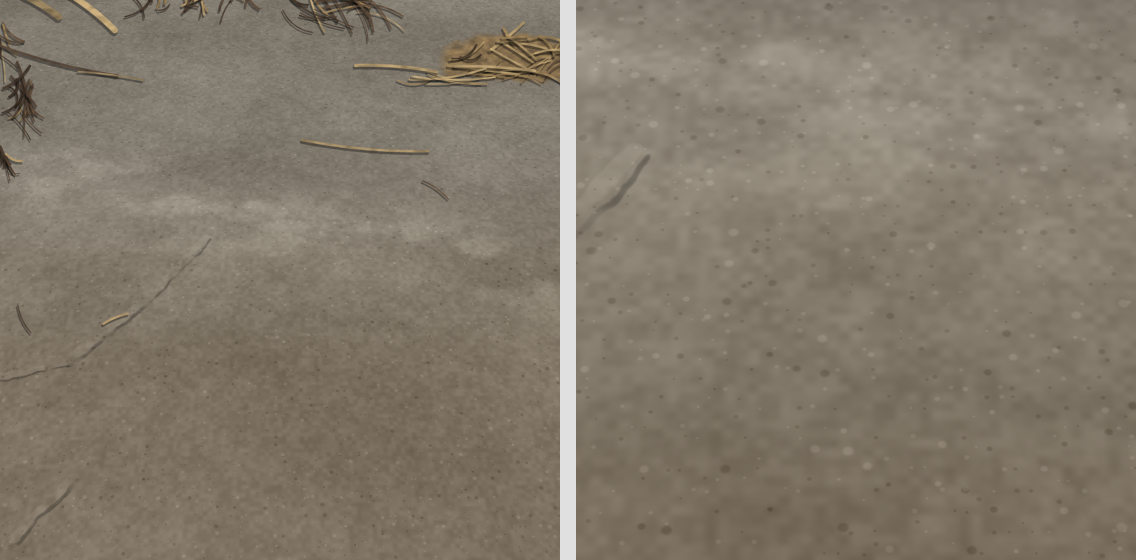
Left, the full canvas; right, a detail of the centre.
Reproduce this texture procedurally as a Shadertoy shader.

```glsl
// Dry, dusty ground seen at a slant, with faint cracks, dark twigs and straw.
// Perspective-mapped noise makes the soil; loops of bent strokes with soft
// shadows make the litter along the upper edge.

float hash(vec2 p) {
    vec3 q = fract(p.xyx * 0.1031);
    q += dot(q, q.yzx + 33.33);
    return fract((q.x + q.y) * q.z);
}

float noise(vec2 p) {
    vec2 i = floor(p), f = fract(p);
    f = f * f * (3.0 - 2.0 * f);
    return mix(mix(hash(i), hash(i + vec2(1, 0)), f.x),
               mix(hash(i + vec2(0, 1)), hash(i + vec2(1, 1)), f.x), f.y);
}

float fbm(vec2 p) {
    float sum = 0.0, amp = 0.5;
    for (int i = 0; i < 5; i++) {
        sum += amp * noise(p);
        p = mat2(1.6, 1.2, -1.2, 1.6) * p + 17.3;
        amp *= 0.5;
    }
    return sum;
}

// Coverage of a bent stroke from a to b with half width w
float stroke(vec2 p, vec2 a, vec2 b, float w, float bend) {
    vec2 d = b - a;
    float t = clamp(dot(p - a, d) / dot(d, d), 0.0, 1.0);
    vec2 q = p - a - d * t - bend * 4.0 * t * (1.0 - t) * normalize(vec2(-d.y, d.x));
    float soft = max(0.0011, 0.8 / iResolution.y);
    return 1.0 - smoothstep(w - soft, w + soft, length(q));
}

// One stalk with its shadow and a streaky surface
void layStalk(inout vec3 col, vec2 p, vec2 a, vec2 b, float w, float bend, vec3 tint) {
    col *= 1.0 - 0.35 * stroke(p + vec2(0.002, 0.004), a, b, w * 1.2, bend);
    float streak = 0.82 + 0.36 * noise(p * vec2(90, 160));
    col = mix(col, tint * streak, 0.9 * stroke(p, a, b, w, bend));
}

// Scattered stalks around a centre; straw is the share of pale ones
void layPile(inout vec3 col, vec2 p, vec2 centre, vec2 radius, int count,
             float angle, float spread, float len, float straw) {
    if (any(greaterThan(abs(p - centre), radius + len))) return;
    for (int i = 0; i < count; i++) {
        vec2 id = vec2(float(i) * 3.7, centre.x * 91.0);
        vec4 r = vec4(hash(id), hash(id + 11.0), hash(id + 23.0), hash(id + 37.0));
        float turn = angle + (r.z - 0.5) * spread;
        vec2 mid = centre + radius * (r.xy * 2.0 - 1.0);
        vec2 arm = 0.5 * len * (0.35 + 0.65 * r.w) * vec2(cos(turn), sin(turn));
        vec3 tint = hash(id + 51.0) < straw
            ? mix(vec3(0.53, 0.43, 0.28), vec3(0.74, 0.64, 0.46), r.w)
            : mix(vec3(0.24, 0.19, 0.15), vec3(0.38, 0.30, 0.23), r.x);
        layStalk(col, p, mid - arm, mid + arm, 0.0009 + 0.0016 * r.y, (r.x - 0.5) * 0.2 * len, tint);
    }
}

// Small stones: lit blobs and dark pits, one at most per cell
float pebbles(vec2 g) {
    vec2 id = floor(g);
    vec2 centre = 0.3 + 0.4 * vec2(hash(id + 5.0), hash(id + 9.0));
    float size = 0.12 + 0.2 * hash(id + 13.0);
    float blob = 1.0 - smoothstep(size * 0.4, size, length(fract(g) - centre));
    float pick = hash(id + 21.0);
    return blob * (step(0.91, pick) - 1.1 * step(pick, 0.09));
}

vec3 soil(vec2 p) {
    vec2 g = vec2(p.x - 0.5, 2.0) / (2.0 - p.y) + 3.0;
    vec3 col = mix(vec3(0.498, 0.455, 0.392), vec3(0.498, 0.474, 0.430), smoothstep(0.25, 0.9, p.y));

    // Broad stains, then the pale dusty belt sloping down to the right
    col += 0.13 * (fbm(g * vec2(7, 9)) - 0.48);
    float belt = exp(-pow((p.y - 0.70 + 0.2 * p.x) / 0.075, 2.0));
    belt += 0.6 * exp(-pow(length((p - vec2(0.55, 0.84)) / vec2(0.16, 0.06)), 2.0));
    float dust = smoothstep(0.42, 0.68, fbm(g * vec2(16, 26) + 40.0));
    col += belt * (0.018 + 0.075 * dust) * vec3(1.0, 1.0, 0.97);

    // Grain at three sizes
    col += 0.065 * (fbm(g * 75.0) - 0.48);
    col += 0.055 * (noise(g * 230.0) - 0.5);
    col += 0.06 * pebbles(g * 110.0) + 0.045 * pebbles(g * 210.0 + 7.0);
    return col;
}

// A ragged groove with a pale rim on its upper side
void cutCrack(inout vec3 col, vec2 p, vec2 a, vec2 b, float w) {
    vec2 q = p + 0.014 * (vec2(fbm(p * 28.0), fbm(p * 28.0 + 60.0)) - 0.48);
    float broken = smoothstep(0.2, 0.6, noise(p * 45.0));
    col += 0.035 * stroke(q + vec2(0.007, -0.006), a, b, w * 2.5, 0.0) * broken;
    col *= 1.0 - 0.24 * stroke(q, a, b, w, 0.0) * (0.35 + 0.65 * broken);
}

void mainImage(out vec4 fragColor, in vec2 fragCoord) {
    vec2 p = fragCoord / iResolution.xy;
    vec3 col = soil(p);
    vec3 straw = vec3(0.69, 0.59, 0.42), bark = vec3(0.31, 0.25, 0.20);

    cutCrack(col, p, vec2(0.375, 0.57), vec2(0.27, 0.46), 0.0018);
    cutCrack(col, p, vec2(0.27, 0.46), vec2(0.12, 0.345), 0.0030);
    cutCrack(col, p, vec2(0.12, 0.345), vec2(0.0, 0.32), 0.0018);
    cutCrack(col, p, vec2(0.14, 0.14), vec2(0.02, 0.02), 0.0035);

    // Matted straw heap at the right
    float heap = length((p - vec2(0.92, 0.897)) / vec2(0.15, 0.045)) + 0.7 * (fbm(p * 30.0) - 0.5);
    vec3 mat = vec3(0.53, 0.43, 0.29) * (0.65 + 0.7 * fbm(p * vec2(90, 130)));
    col = mix(col, mat, 0.85 * (1.0 - smoothstep(0.75, 1.05, heap)));
    layPile(col, p, vec2(0.92, 0.90), vec2(0.10, 0.035), 26, -0.1, 1.8, 0.09, 0.85);
    layPile(col, p, vec2(0.86, 0.867), vec2(0.14, 0.012), 14, -0.05, 0.5, 0.15, 1.0);
    layStalk(col, p, vec2(0.635, 0.883), vec2(0.78, 0.872), 0.0028, 0.004, straw);

    // Twigs along the top and the withered plants at the left
    layPile(col, p, vec2(0.60, 0.985), vec2(0.08, 0.025), 26, -0.5, 1.5, 0.10, 0.25);
    layPile(col, p, vec2(0.35, 0.995), vec2(0.11, 0.016), 22, 0.9, 2.6, 0.06, 0.4);
    layPile(col, p, vec2(0.045, 0.82), vec2(0.022, 0.05), 22, 1.5, 1.6, 0.07, 0.05);
    layPile(col, p, vec2(0.012, 0.71), vec2(0.014, 0.018), 10, 2.0, 1.6, 0.04, 0.1);
    layPile(col, p, vec2(0.01, 0.93), vec2(0.02, 0.05), 7, 2.3, 1.6, 0.08, 0.2);

    // Single stalks lying in the open
    layStalk(col, p, vec2(0.04, 1.01), vec2(0.105, 0.970), 0.0060, 0.002, straw * 0.85);
    layStalk(col, p, vec2(0.125, 1.01), vec2(0.205, 0.946), 0.0055, 0.003, straw * 1.08);
    layStalk(col, p, vec2(-0.01, 0.922), vec2(0.21, 0.865), 0.0023, -0.006, bark);
    layStalk(col, p, vec2(0.14, 0.872), vec2(0.255, 0.857), 0.0014, 0.002, straw * 0.9);
    layStalk(col, p, vec2(0.54, 0.75), vec2(0.765, 0.730), 0.0021, -0.006, straw * 0.94);
    layStalk(col, p, vec2(0.185, 0.422), vec2(0.228, 0.440), 0.0020, 0.002, straw);
    layStalk(col, p, vec2(0.032, 0.455), vec2(0.055, 0.406), 0.0012, -0.004, bark);
    layStalk(col, p, vec2(0.755, 0.677), vec2(0.80, 0.645), 0.0012, 0.003, bark * 1.2);

    fragColor = vec4(clamp(col, 0.0, 1.0), 1.0);
}
```
